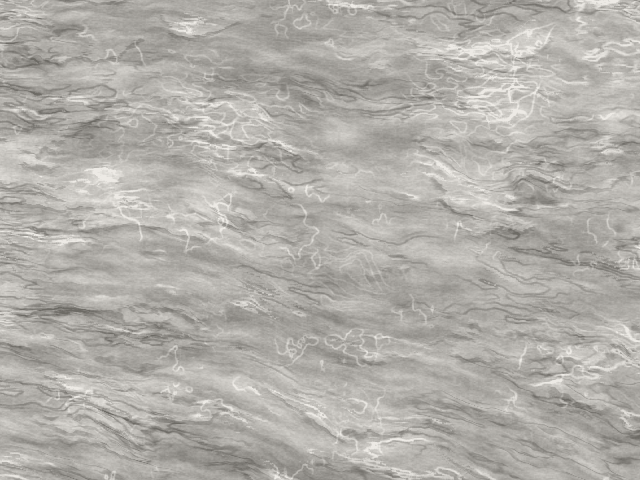
Write a Shadertoy shader that draws this texture.

```glsl
// Grey marble: sheared, stretched noise forms layered streaks that dip to the
// right, steeper near the bottom. Contours of warped noise add bundled dark
// seams, curling pale lines, small broken plates and hairline cracks.

float hash(vec2 p) {
    return fract(sin(dot(p, vec2(127.1, 311.7))) * 43758.5453);
}

float noise(vec2 p) {
    vec2 i = floor(p), f = fract(p);
    f = f * f * (3.0 - 2.0 * f);
    return mix(mix(hash(i), hash(i + vec2(1, 0)), f.x),
               mix(hash(i + vec2(0, 1)), hash(i + vec2(1, 1)), f.x), f.y);
}

float fbm(vec2 p, int octaves) {
    float sum = 0.0, amp = 0.5, total = 0.0;
    for (int i = 0; i < octaves; i++) {
        sum += amp * noise(p);
        total += amp;
        amp *= 0.55;
        p = p * 2.03 + vec2(17.3, 9.1);
    }
    return sum / total;
}

// Thin line along the half-integer levels of a field; width in canvas heights
float contour(float field, float width) {
    float slope = length(vec2(dFdx(field), dFdy(field))) * iResolution.y + 4.0;
    return 1.0 - smoothstep(0.0, width, abs(fract(field) - 0.5) / slope);
}

void mainImage(out vec4 fragColor, in vec2 fragCoord) {
    vec2 p = fragCoord / iResolution.y;

    // Bedding coordinates: x along the streaks, y across them
    vec2 bed = vec2(p.x, p.y + 0.24 * p.x * (1.0 - p.y));
    bed.y += 0.08 * (fbm(bed * vec2(2.5, 4.0) + 3.0, 3) - 0.5);
    bed.y += 0.032 * (fbm(bed * vec2(11.0, 20.0) + 8.0, 4) - 0.5);
    float upper = smoothstep(0.45, 0.85, p.y);

    // Layered streaks from broad to fine
    float tone = 0.688;
    tone += 0.16 * (fbm(bed * vec2(1.6, 7.0) + 21.0, 4) - 0.5);
    tone += 0.26 * (fbm(bed * vec2(4.5, 26.0) + 40.0, 5) - 0.5);
    tone += 0.24 * (fbm(bed * vec2(14.0, 70.0) + 65.0, 3) - 0.5);

    // Dark wisps, hair-thin and stretched along the bedding
    float wisp = abs(fbm(bed * vec2(5.0, 34.0) + 75.0, 4) - 0.5);
    float wispMask = smoothstep(0.40, 0.65, fbm(bed * vec2(4.0, 12.0) + 80.0, 4));
    tone -= 0.11 * wispMask * (1.0 - smoothstep(0.0, 0.05, wisp));

    // Small pale plates with ragged edges and a dark seam beneath
    vec2 plateUv = bed * vec2(5.0, 18.0) + 90.0;
    float plate = fbm(plateUv, 6);
    float below = fbm(plateUv + vec2(0.0, 0.13), 6);
    float plateMask = smoothstep(0.61, 0.64, plate);
    tone += 0.055 * plateMask;
    tone -= 0.08 * smoothstep(0.60, 0.64, below) * (1.0 - plateMask);

    // Dark seams bundled along the bedding
    float seamField = fbm(bed * vec2(2.4, 17.0) + 120.0, 4);
    float seamMask = smoothstep(0.47, 0.64, fbm(bed * vec2(3.5, 12.0) + 150.0, 4));
    tone -= 0.14 * seamMask * contour(seamField * 11.0, 0.0042);

    // Curling pale lines, strongest in the upper part
    vec2 curl = bed + 0.035 * vec2(noise(p * 15.0), noise(p * 17.0 + 5.0));
    float curlField = fbm(curl * vec2(5.0, 16.0) + 170.0, 4);
    float curlMask = smoothstep(0.42, 0.64, fbm(p * vec2(4.0, 7.0) + 190.0, 4));
    tone += (0.06 + 0.06 * upper) * curlMask * contour(curlField * 11.0, 0.0036);

    // White crests following the bedding, broken into short lengths
    float crestField = fbm(bed * vec2(2.4, 14.0) + 210.0, 5);
    float crestMask = smoothstep(0.54, 0.66, fbm(bed * vec2(7.0, 14.0) + 230.0, 4));
    tone += 0.17 * crestMask * contour(crestField * 5.0, 0.005);

    // Hairline cracks running across the layers
    float crackField = fbm(p * vec2(13.0, 11.0) + 250.0, 4);
    float crackMask = smoothstep(0.53, 0.68, fbm(p * vec2(8.0, 11.0) + 270.0, 4));
    tone += 0.14 * crackMask * contour(crackField * 4.0, 0.0036);

    // Stone grain
    tone += 0.055 * (noise(p * vec2(170.0, 350.0)) - 0.5);
    tone += 0.040 * (noise(p * 370.0 + 31.0) - 0.5);

    // Warm grey, slightly weaker in blue
    tone = clamp(tone, 0.42, 0.92);
    fragColor = vec4(tone + 0.008, tone - 0.002, tone - 0.022, 1.0);
}
```
